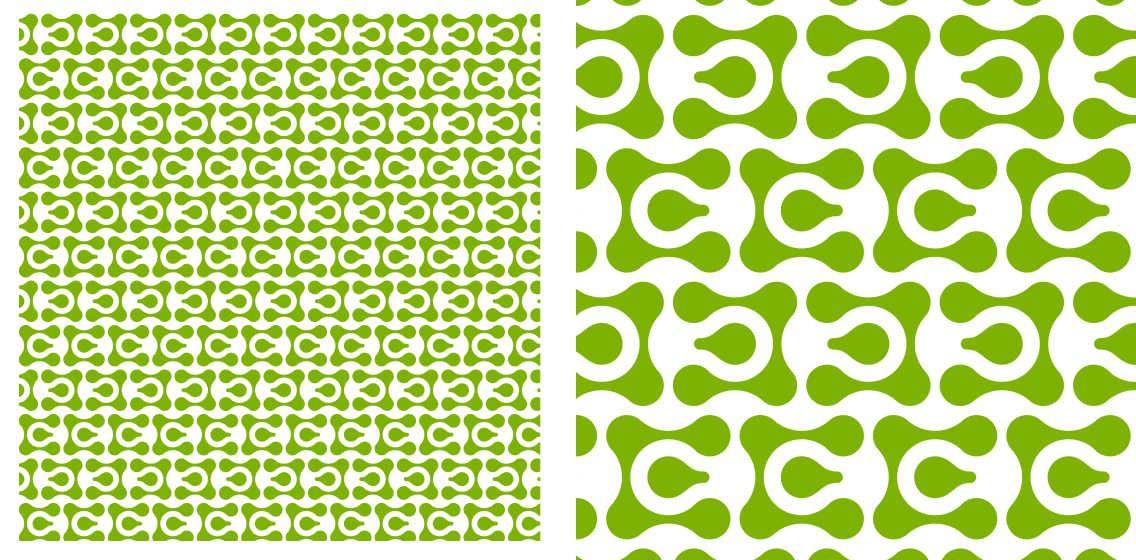
Left, the full canvas; right, a detail of the centre.
Reproduce this pattern procedurally as a three.js fragment shader.

```glsl
varying vec2 vUv;

const vec3 PAPER = vec3(1.0);
const vec3 GREEN = vec3(0.49, 0.70, 0.01);

// Layout, in canvas units
const float PITCH = 0.0794;
const vec2 FIRST_CENTRE = vec2(0.0707, 0.9384);
const vec2 FRAME_MIN = vec2(0.0339, 0.0339);
const vec2 FRAME_MAX = vec2(0.9648, 0.9780);

float smoothUnion(float a, float b, float k) {
  float h = max(k - abs(a - b), 0.0) / k;
  return min(a, b) - 0.25 * k * h * h;
}

float capsuleDistance(vec2 p, float len, float radius) {
  return length(p - vec2(clamp(p.x, 0.0, len), 0.0)) - radius;
}

float boxDistance(vec2 p, vec2 lo, vec2 hi) {
  vec2 d = max(lo - p, p - hi);
  return max(d.x, d.y);
}

// Four round corners joined by concave arcs, hollowed and open on the right
float clawDistance(vec2 p, float corner, float radius, float bulge) {
  vec2 q = abs(p);
  q = vec2(max(q.x, q.y), min(q.x, q.y));
  float knob = length(q - corner) - radius;
  if (p.x > abs(p.y)) return knob;

  vec2 arcCentre = vec2(corner + bulge, 0.0);
  float arcRadius = length(vec2(bulge, corner)) - radius;
  vec2 toArc = q - arcCentre;
  bool facesArc = -bulge * toArc.y - corner * toArc.x > 0.0;
  float body = facesArc ? arcRadius - length(toArc) : knob;

  // The hollow touches the knobs on the diagonals
  float hollowRadius = length(vec2(corner)) - radius;
  return max(body, hollowRadius - length(p));
}

// Round head with a narrow tail
float dropDistance(vec2 p, float headRadius, float tailLength, float tailRadius) {
  float head = length(p) - headRadius;
  return smoothUnion(head, capsuleDistance(p, tailLength, tailRadius), 0.11);
}

// Cell coordinates: alternate rows are mirrored and shifted by half a cell
vec2 brickCell(vec2 g) {
  float mirrored = 1.0 - mod(floor(g.y + 0.5), 2.0);
  vec2 p = fract(g + 0.5 + vec2(0.5 * mirrored, 0.0)) - 0.5;
  p.x *= 1.0 - 2.0 * mirrored;
  return p;
}

float coverage(float d, float width) {
  return clamp(0.5 - d / width, 0.0, 1.0);
}

void main() {
  vec2 grid = vec2(vUv.x - FIRST_CENTRE.x, FIRST_CENTRE.y - vUv.y) / PITCH;
  vec2 p = brickCell(grid);
  float motif = min(clawDistance(p, 0.311, 0.155, 0.35),
                    dropDistance(p, 0.157, 0.265, 0.043));

  // Trim the rows to the frame
  float edge = fwidth(vUv.x);
  float ink = coverage(motif, edge / PITCH)
            * coverage(boxDistance(vUv, FRAME_MIN, FRAME_MAX), edge);
  gl_FragColor = vec4(mix(PAPER, GREEN, ink), 1.0);
}
```
